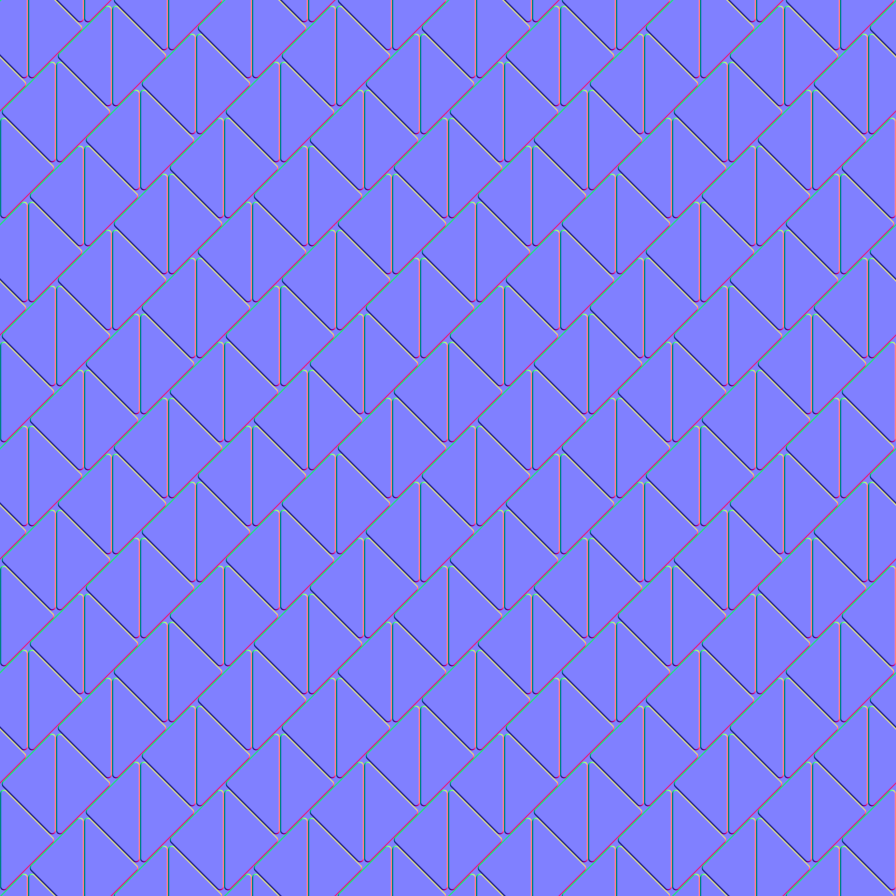
This texture map is drawn by a WebGL 1 fragment shader. Its source:

```glsl
precision highp float;
// Normal map of raised triangular tiles with rounded corners and steep edges.
// Diagonal strips of squares, each strip shifted by half a square, are cut in
// two along the vertical; distance to an inset triangle shapes the bevel.

uniform vec2 u_resolution;

#define HALF_TILES 16.0     // half square diagonals across the canvas (multiple of 4)
#define STRIP_SHIFT 0.5     // offset between neighbouring strips, in square sides
#define CORNER_RADIUS 0.05  // in square sides
#define BEVEL_WIDTH 0.0205  // in square sides, below CORNER_RADIUS
#define BEVEL_TILT 1.0      // sine of the steepest bevel angle
#define WALL_SHARPNESS 3.0  // how soon the bevel reaches its steepest angle
#define SAMPLES 4           // antialiasing samples per pixel side

const float SQRT_HALF = 0.70710678;

// Vector from the nearest point of segment a-b to p.
vec2 fromSegment(vec2 p, vec2 a, vec2 b) {
  vec2 ab = b - a;
  return p - a - ab * clamp(dot(p - a, ab) / dot(ab, ab), 0.0, 1.0);
}

vec2 shorter(vec2 a, vec2 b) {
  return dot(a, a) < dot(b, b) ? a : b;
}

// Offset from a right triangle with both legs of the given length; zero inside.
vec2 fromTriangle(vec2 p, float leg) {
  if (min(p.x, p.y) >= 0.0 && p.x + p.y <= leg) return vec2(0.0);
  vec2 alongX = vec2(leg, 0.0);
  vec2 alongY = vec2(0.0, leg);
  vec2 nearest = shorter(fromSegment(p, vec2(0.0), alongX),
                         fromSegment(p, vec2(0.0), alongY));
  return shorter(nearest, fromSegment(p, alongX, alongY));
}

vec3 tileNormal(vec2 uv) {
  // Strip coordinates: x across the strip, y along it
  vec2 p = uv * HALF_TILES;
  vec2 square = 0.5 * vec2(p.x - p.y, p.x + p.y);
  square.y -= 0.5 + STRIP_SHIFT * floor(square.x);
  square = fract(square);

  // The second half of each square is the first one turned by 180 degrees
  float turn = 1.0;
  if (square.x + square.y > 1.0) {
    square = 1.0 - square;
    turn = -1.0;
  }

  // Rounded outline: inset triangle grown by the corner radius
  float inradius = 1.0 - SQRT_HALF;
  float leg = 1.0 - CORNER_RADIUS / inradius;
  vec2 offset = fromTriangle(square - CORNER_RADIUS, leg);
  float reach = length(offset);
  float edge = reach - CORNER_RADIUS;

  // Short curve into a steep wall; tile tops and corner pockets stay flat
  float rise = clamp(WALL_SHARPNESS * (1.0 + edge / BEVEL_WIDTH), 0.0, 1.0);
  float tilt = BEVEL_TILT * rise * (1.0 - step(0.0001, edge));
  vec2 outward = turn * offset / max(reach, 0.0001);
  vec2 slope = SQRT_HALF * vec2(outward.x + outward.y, outward.y - outward.x);
  return vec3(slope * tilt, sqrt(max(1.0 - tilt * tilt, 0.0)));
}

void main() {
  vec3 sum = vec3(0.0);
  for (int j = 0; j < SAMPLES; j++) {
    for (int i = 0; i < SAMPLES; i++) {
      vec2 shift = (vec2(float(i), float(j)) + 0.5) / float(SAMPLES) - 0.5;
      sum += tileNormal((gl_FragCoord.xy + shift) / u_resolution);
    }
  }
  vec3 normal = sum / float(SAMPLES * SAMPLES);
  gl_FragColor = vec4(0.5 + 0.5 * normal, 1.0);
}
```
